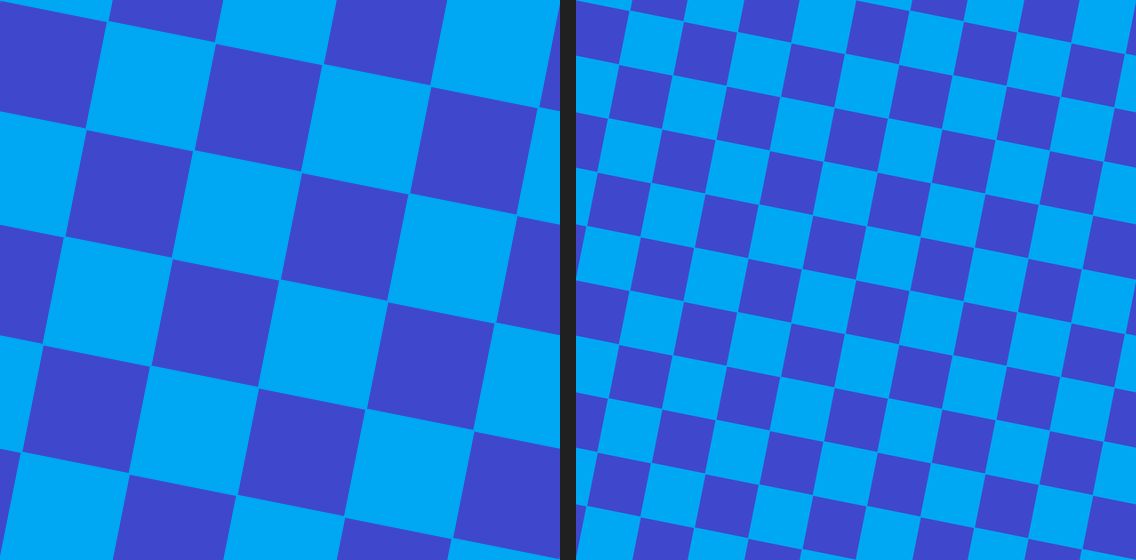
Left: one tile. Right: repeated 2 by 2.
A three.js fragment shader for this pattern:

```glsl
varying vec2 vUv;

const vec3 SKY = vec3(0.0, 0.66, 0.953);
const vec3 INDIGO = vec3(0.247, 0.282, 0.8);
const vec2 TURN = vec2(5.0, 1.0);   // whole cell steps per canvas side, odd pair keeps the tiling
const float SQUARE_SIDE = 0.987;    // in cells, leaves a hairline gap at the corners

// Turns and scales the canvas into cell units
vec2 toCells(vec2 p, vec2 turn) {
  return vec2(turn.x * p.x - turn.y * p.y, turn.y * p.x + turn.x * p.y);
}

// Distance to squares repeated every two cells
float squares(vec2 cell, vec2 center, float side) {
  vec2 d = abs(mod(cell - center + 1.0, 2.0) - 1.0);
  return max(d.x, d.y) - 0.5 * side;
}

// Both diagonal sets of squares
float checker(vec2 cell, float side) {
  return min(squares(cell, vec2(0.5), side), squares(cell, vec2(1.5), side));
}

void main() {
  vec2 cell = toCells(vUv - 0.5, TURN);
  float pixel = length(vec2(dFdx(cell.x), dFdy(cell.x)));
  float edge = checker(cell, SQUARE_SIDE);
  float ink = clamp(0.5 - edge / max(pixel, 1e-5), 0.0, 1.0);
  gl_FragColor = vec4(mix(SKY, INDIGO, ink), 1.0);
}
```
